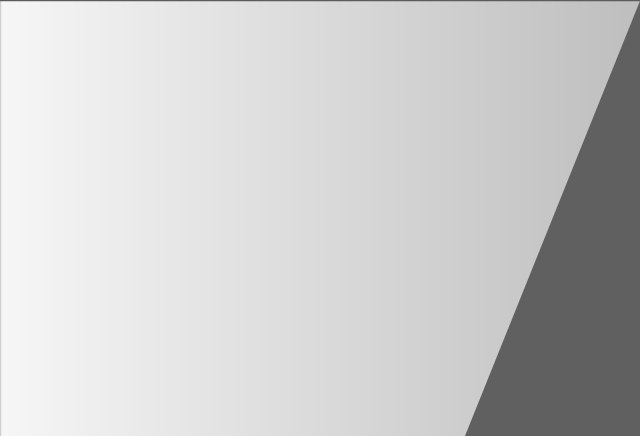
Give the GLSL for this background, as a Shadertoy shader.

```glsl
// A pale grey horizontal gradient cut by a dark slanted panel on the right,
// with a hairline border along the top and left sides.
// Built from a linear ramp and antialiased signed distances to straight edges.

const float RAMP_LEFT = 0.965;
const float RAMP_RIGHT = 0.745;
const vec3 PANEL_COLOR = vec3(0.376);
const vec3 TOP_LINE_COLOR = vec3(0.36);
const vec3 LEFT_LINE_COLOR = vec3(0.81);
const float LINE_WIDTH = 1.0 / 348.0;

// Signed distance to the line through a and b, positive on its right side.
float lineDistance(vec2 p, vec2 a, vec2 b) {
    vec2 along = normalize(b - a);
    return dot(p - a, vec2(along.y, -along.x));
}

// Pixel coverage of the region where the distance is positive.
float coverage(float dist, float pixel) {
    return clamp(dist / pixel + 0.5, 0.0, 1.0);
}

void mainImage(out vec4 fragColor, in vec2 fragCoord) {
    // The canvas height is one unit.
    float pixel = 1.0 / iResolution.y;
    vec2 p = fragCoord * pixel;
    float width = iResolution.x * pixel;

    // Background ramp
    vec3 color = vec3(mix(RAMP_LEFT, RAMP_RIGHT, p.x / width));

    // Left hairline
    color = mix(color, LEFT_LINE_COLOR, coverage(LINE_WIDTH - p.x, pixel));

    // Slanted panel
    vec2 panelFoot = vec2(0.7265 * width, 0.0);
    vec2 panelTip = vec2(width, 0.998);
    float panelDist = lineDistance(p, panelFoot, panelTip);
    color = mix(color, PANEL_COLOR, coverage(panelDist, pixel));

    // Top hairline
    float topDist = p.y - (1.0 - LINE_WIDTH);
    color = mix(color, TOP_LINE_COLOR, coverage(topDist, pixel));

    fragColor = vec4(color, 1.0);
}
```
